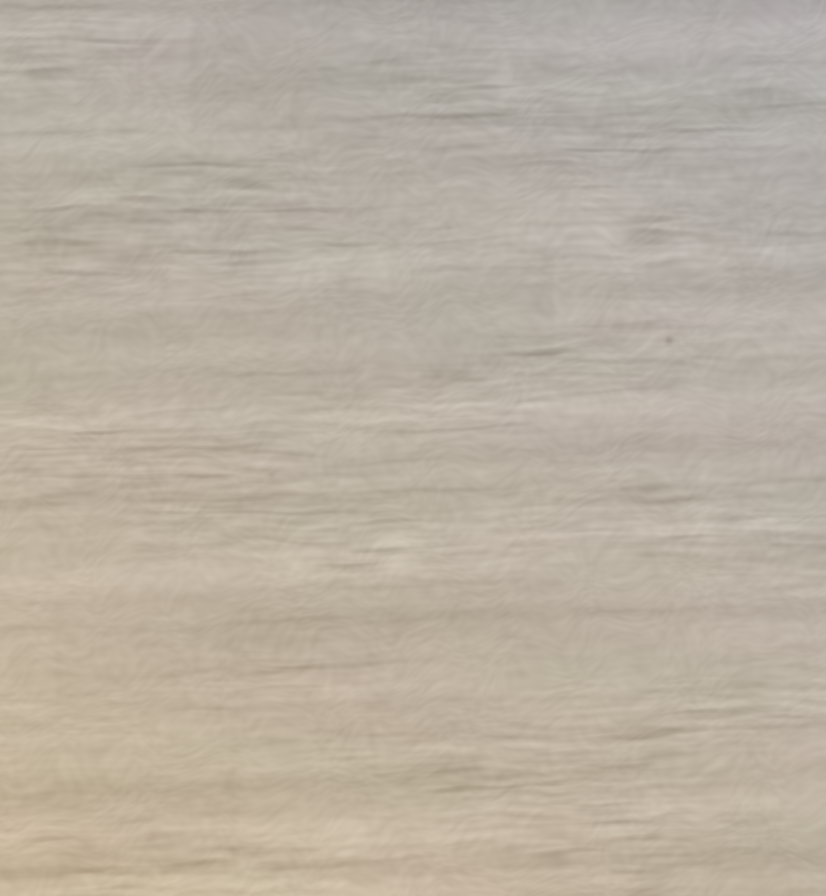
Reproduce this texture procedurally as a Shadertoy shader.

```glsl
// Pale, softly lit wood boards with long, slightly tilted horizontal grain.
// Warped, stretched gradient noise makes fibres and short pores; staggered rows
// add blurred seams, and a four-corner gradient shifts from warm to cool.

const vec3 LIGHT_BOTTOM_LEFT  = vec3(0.788, 0.719, 0.614);
const vec3 LIGHT_BOTTOM_RIGHT = vec3(0.746, 0.696, 0.626);
const vec3 LIGHT_TOP_LEFT     = vec3(0.708, 0.687, 0.648);
const vec3 LIGHT_TOP_RIGHT    = vec3(0.698, 0.685, 0.682);
const vec3 PINK_TINT = vec3(0.009, -0.005, 0.006);

const float GRAIN_SLOPE   = 0.033;
const float ROW_HEIGHT    = 0.138;
const float ROW_OFFSET    = 0.021;
const float BOARD_LENGTH  = 1.15;
const float JOINT_START   = 1.415;
const float JOINT_STAGGER = 0.20;

const float BAND_CONTRAST   = 0.054;
const float STREAK_CONTRAST = 0.036;
const float FIBRE_CONTRAST  = 0.044;
const float PORE_DARKNESS   = 0.050;
const float MOTTLE_CONTRAST = 0.024;
const float SPECK_CONTRAST  = 0.026;
const float BOARD_CONTRAST  = 0.020;
const float SEAM_DARKNESS   = 0.034;
const float JOINT_DARKNESS  = 0.011;
const float EDGE_WIDTH      = 0.005;

const vec2  KNOT_START = vec2(0.747, 0.620);
const vec2  KNOT_STEP  = vec2(-0.444, -0.151);
const float KNOT_SIZE  = 0.005;

float hash(vec2 p) {
    vec3 q = fract(vec3(p.xyx) * 0.1031);
    q += dot(q, q.yzx + 33.33);
    return fract((q.x + q.y) * q.z);
}

vec2 gradient(vec2 cell) {
    float angle = 6.28318 * hash(cell);
    return vec2(cos(angle), sin(angle));
}

float gradientNoise(vec2 p) {
    vec2 i = floor(p), f = p - i;
    vec2 u = f * f * f * (f * (f * 6.0 - 15.0) + 10.0);
    vec2 e = vec2(0.0, 1.0);
    float low  = mix(dot(gradient(i), f),
                     dot(gradient(i + e.yx), f - e.yx), u.x);
    float high = mix(dot(gradient(i + e.xy), f - e.xy),
                     dot(gradient(i + e.yy), f - e.yy), u.x);
    return mix(low, high, u.y);
}

// Small uneven flecks that lean along the light.
float surfaceTexture(vec2 p) {
    vec2 warp = vec2(gradientNoise(p * 13.0 + 3.0), gradientNoise(p * 15.0 + 8.0));
    vec2 q = p + 0.03 * warp;
    vec2 slanted = vec2(q.x + 0.4 * q.y, q.y - 0.3 * q.x);
    float mottle = gradientNoise(slanted * vec2(34.0, 88.0) + 23.0);
    float specks = gradientNoise(slanted * vec2(78.0, 150.0) + 47.0);
    return MOTTLE_CONTRAST * mottle + SPECK_CONTRAST * specks;
}

// Layers of noise, each stretched along the board.
float woodGrain(vec2 p) {
    vec2 q = p;
    q.y += 0.008 * gradientNoise(p * vec2(4.0, 9.0) + 40.0);
    q.y += 0.003 * gradientNoise(p * vec2(19.0, 28.0) + 52.0);
    float bands   = gradientNoise(q * vec2(1.3, 22.0) + 2.0);
    float streaks = gradientNoise(q * vec2(4.0, 56.0) + 17.0);
    float fibres  = gradientNoise(q * vec2(17.0, 140.0) + 71.0);
    float pores   = smoothstep(0.12, 0.55, gradientNoise(q * vec2(9.0, 92.0) + 33.0));
    float patches = smoothstep(-0.25, 0.35, gradientNoise(q * vec2(2.5, 9.0) + 5.0));
    return BAND_CONTRAST * bands
         + STREAK_CONTRAST * streaks * mix(0.5, 1.2, patches)
         + FIBRE_CONTRAST * fibres * mix(0.3, 1.35, patches)
         - PORE_DARKNESS * pores * mix(0.2, 1.1, patches);
}

// Blurred, broken dark band along the row edges.
float seamShade(float seamDistance, vec2 p) {
    float strength = smoothstep(-0.15, 0.45, gradientNoise(p * vec2(5.0, 7.0) + 90.0));
    float thin = exp(-seamDistance * seamDistance / (0.0032 * 0.0032));
    float wide = exp(-seamDistance * seamDistance / (0.010 * 0.010));
    return SEAM_DARKNESS * (0.9 * strength * thin + 0.4 * wide);
}

float knotShade(vec2 p) {
    float shade = 0.0;
    for (int i = 0; i < 2; i++) {
        vec2 d = (p - KNOT_START - float(i) * KNOT_STEP) / KNOT_SIZE;
        shade += 0.085 * exp(-dot(d, d)) / float(i + 1);
    }
    return shade;
}

void mainImage(out vec4 fragColor, in vec2 fragCoord) {
    vec2 uv = fragCoord / iResolution.xy;
    vec2 p = fragCoord / iResolution.y;
    vec2 along = vec2(p.x, p.y - GRAIN_SLOPE * p.x);

    // Staggered board layout with uneven row edges.
    float wobble = 0.006 * gradientNoise(along * vec2(6.0, 4.0) + 60.0)
                 + 0.004 * gradientNoise(along * vec2(25.0, 9.0) + 64.0);
    float rowPosition = (along.y + wobble - ROW_OFFSET) / ROW_HEIGHT;
    float row = floor(rowPosition);
    float seamDistance = (0.5 - abs(fract(rowPosition) - 0.5)) * ROW_HEIGHT;
    float boardPosition = (p.x - JOINT_START + JOINT_STAGGER * row) / BOARD_LENGTH;
    vec2 board = vec2(floor(boardPosition) + 20.0, row + 20.0);
    float jointDistance = (0.5 - abs(fract(boardPosition) - 0.5)) * BOARD_LENGTH;
    float inside = smoothstep(0.0, EDGE_WIDTH, min(jointDistance, seamDistance));
    float boardTone = (hash(board) - 0.5) * inside;

    // Warm to cool light, with a trace of pink and green.
    vec3 color = mix(mix(LIGHT_BOTTOM_LEFT, LIGHT_BOTTOM_RIGHT, uv.x),
                     mix(LIGHT_TOP_LEFT, LIGHT_TOP_RIGHT, uv.x), uv.y);
    color += PINK_TINT * gradientNoise(along * vec2(3.0, 11.0) + 30.0);

    float jointFade = smoothstep(-0.3, 0.4, gradientNoise(p * vec2(5.0, 24.0) + 12.0));
    float jointLine = jointDistance / EDGE_WIDTH;
    float jointEnds = smoothstep(0.0, 2.0 * EDGE_WIDTH, seamDistance);
    float joint = JOINT_DARKNESS * jointFade * jointEnds * exp(-jointLine * jointLine);
    float tone = woodGrain(along) + surfaceTexture(p) + BOARD_CONTRAST * boardTone
               - seamShade(seamDistance, along) - joint - knotShade(p);
    color += tone * vec3(1.0, 1.02, 1.04);
    fragColor = vec4(clamp(color, 0.0, 1.0), 1.0);
}
```
